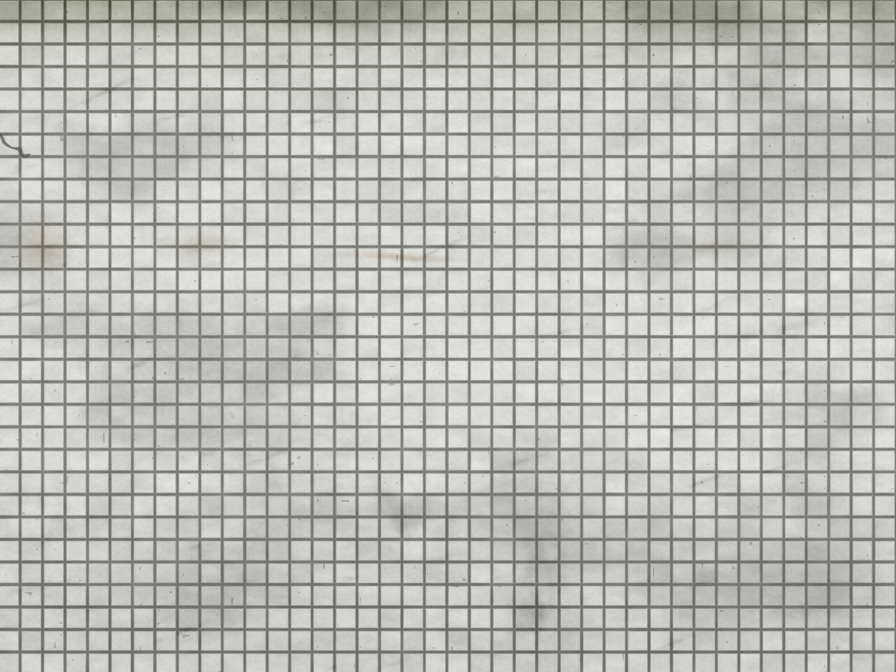
Write a WebGL 2 fragment shader that draws this texture.

```glsl
#version 300 es
precision highp float;
// Weathered wall of small pale marble tiles with grey grout.
uniform vec2 u_resolution;
out vec4 fragColor;

float hash(vec2 p) {
  return fract(sin(dot(p, vec2(127.1, 311.7))) * 43758.5453);
}

float noise(vec2 p) {
  vec2 i = floor(p), f = fract(p);
  f = f * f * (3.0 - 2.0 * f);
  return mix(mix(hash(i), hash(i + vec2(1, 0)), f.x),
             mix(hash(i + vec2(0, 1)), hash(i + vec2(1, 1)), f.x), f.y);
}

float fbm(vec2 p) {
  float sum = 0.0, amp = 0.5;
  for (int i = 0; i < 5; i++) {
    sum += amp * noise(p);
    p = mat2(1.6, 1.2, -1.2, 1.6) * p + 7.3;
    amp *= 0.5;
  }
  return sum;
}

// Soft elliptical smudge, rising by slope to the right.
float smudge(vec2 p, vec2 center, vec2 radius, float slope) {
  vec2 q = p - center;
  q.y -= slope * q.x;
  q /= radius;
  return exp(-dot(q, q));
}

float segment(vec2 p, vec2 a, vec2 b) {
  vec2 pa = p - a, ba = b - a;
  return length(pa - ba * clamp(dot(pa, ba) / dot(ba, ba), 0.0, 1.0));
}

// Short slanted scuffs, one candidate per coarse cell.
float scuffs(vec2 p) {
  float sum = 0.0;
  vec2 cell = floor(p * 9.0);
  for (int y = -1; y <= 1; y++)
    for (int x = -1; x <= 1; x++) {
      vec2 id = cell + vec2(x, y);
      vec2 center = (id + vec2(hash(id), hash(id + 19.0))) / 9.0;
      float size = 0.01 + 0.03 * hash(id + 31.0);
      float strength = step(0.5, hash(id + 47.0)) * hash(id + 53.0);
      sum += strength * smudge(p, center, vec2(size, 0.0035), 0.5 * hash(id + 67.0));
    }
  return sum;
}

void main() {
  vec2 p = gl_FragCoord.xy / u_resolution.y;
  float pixel = 1.0 / u_resolution.y;

  // Tile grid: 40 across and 30 down, cut at the borders
  vec2 grid = p * vec2(29.92, 29.84) - vec2(0.896, 0.886);
  vec2 id = floor(grid);
  vec2 edge = abs(fract(grid + 0.5) - 0.5);

  // Marble: tone per tile, streaky veins, fine grain
  float cloud = fbm(p * vec2(5.0, 8.0));
  float vein = fbm(p * vec2(26.0, 60.0) + 4.0 * hash(id));
  float grain = noise(p * 260.0);
  vec3 color = vec3(0.856, 0.858, 0.846);
  color += 0.035 * (hash(id) - 0.5) + 0.09 * (0.47 - vein) + 0.03 * (grain - 0.5);
  color -= 0.10 * smoothstep(0.42, 0.75, cloud);

  // Grout lines, softened, slightly uneven in width and tone
  float uneven = noise(p * 22.0 + 5.0);
  vec2 halfWidth = vec2(0.066, 0.070) + 0.012 * (uneven - 0.5);
  float soft = max(0.05, 0.6 * 30.0 * pixel);
  vec2 line = 1.0 - smoothstep(halfWidth - soft, halfWidth + soft, edge);
  float grout = max(line.x, line.y);
  vec3 groutColor = vec3(0.475, 0.476, 0.455) + 0.07 * (noise(p * 45.0) - 0.5);
  color = mix(color, groutColor, grout * 0.97);

  // Grime along the top and, fainter, near the bottom
  float patchy = 0.55 + 0.9 * fbm(p * vec2(14.0, 30.0));
  float topGrime = 0.13 * smoothstep(0.93, 1.0, p.y) + 0.05 * smoothstep(0.75, 1.0, p.y);
  float lowGrime = 0.055 * smoothstep(0.34, 0.02, p.y);
  color -= (topGrime * vec3(0.92, 0.9, 1.15) + lowGrime) * patchy;

  // Grey smudges
  float grey = 0.9 * smudge(p, vec2(0.80, 0.13), vec2(0.035, 0.085), 0.3)
             + 0.5 * smudge(p, vec2(0.09, 0.23), vec2(0.12, 0.05), 0.0)
             + 0.5 * smudge(p, vec2(0.60, 0.22), vec2(0.10, 0.05), -0.2)
             + 0.6 * smudge(p, vec2(1.17, 0.512), vec2(0.09, 0.007), 0.2)
             + 0.4 * smudge(p, vec2(1.17, 0.445), vec2(0.05, 0.007), 0.2);
  color -= 0.15 * grey * smoothstep(0.25, 0.7, fbm(p * vec2(35.0, 22.0)));
  color -= 0.10 * scuffs(p) * smoothstep(0.3, 0.65, vein);

  // Rusty stains
  float rust = 0.7 * smudge(p, vec2(0.066, 0.635), vec2(0.03, 0.035), 0.0)
             + 0.8 * smudge(p, vec2(0.60, 0.617), vec2(0.075, 0.005), -0.05)
             + 0.5 * smudge(p, vec2(0.30, 0.635), vec2(0.045, 0.015), 0.0)
             + 0.4 * smudge(p, vec2(1.07, 0.632), vec2(0.06, 0.008), 0.0);
  color -= vec3(0.10, 0.14, 0.18) * rust * patchy * (1.0 - 0.5 * grout);

  // Crack at the left and scattered dark specks
  vec2 wobble = p + 0.012 * (vec2(noise(p * 60.0), noise(p * 60.0 + 9.0)) - 0.5);
  float crack = segment(wobble, vec2(-0.01, 0.805), vec2(0.043, 0.767));
  color = mix(color, vec3(0.33), 0.75 * (1.0 - smoothstep(0.0008, 0.0008 + 1.5 * pixel, crack)));
  float speck = smoothstep(0.94, 0.99, noise(p * 110.0 + 3.0));
  color -= 0.14 * speck * (1.0 - grout);

  fragColor = vec4(clamp(color, 0.0, 1.0), 1.0);
}
```
